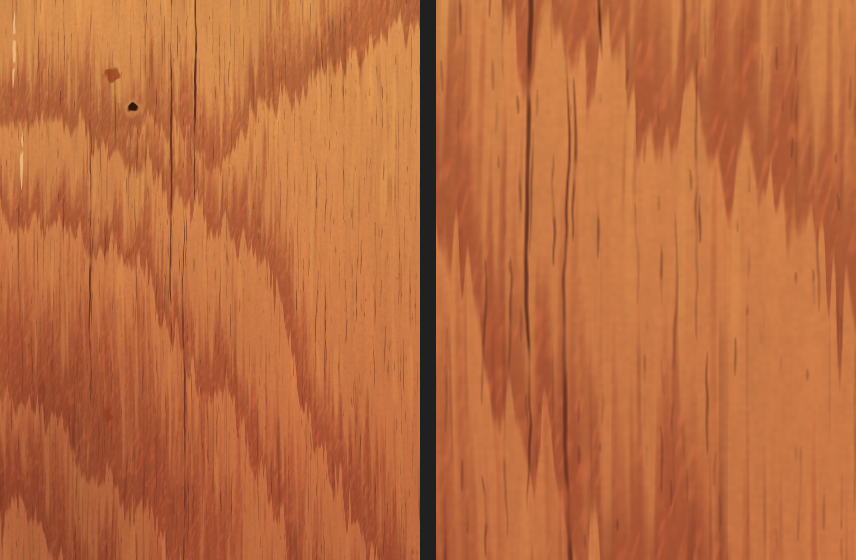
Left: the whole. Right: its middle third, enlarged.
A Shadertoy shader for this texture:

```glsl
// Weathered plywood face: russet growth bands sweep down across orange wood.
// Each band is a cubic curve with a ragged lower edge and a feathered top;
// vertical fibres, broken cracks, flecks and a few blemishes lie over it.

const vec3 WOOD_TOP = vec3(0.845, 0.560, 0.312);
const vec3 WOOD_BOTTOM = vec3(0.765, 0.428, 0.255);
const vec3 BAND_TINT = vec3(0.835, 0.715, 0.750);
const vec3 CRACK_COLOR = vec3(0.33, 0.15, 0.10);
const vec3 CHIP_COLOR = vec3(0.56, 0.22, 0.11);
const vec3 PAINT_COLOR = vec3(0.93, 0.74, 0.50);
const float EDGE_RAGGED = 0.050;
const float FIBRE_CONTRAST = 0.085;
const float HAIR_CONTRAST = 0.13;
const float GRAIN_CONTRAST = 0.065;

// Band curve: height at left, linear term, cubic term, thickness
const int BANDS = 5;
const vec4 CURVE[BANDS] = vec4[](
    vec4(0.76, 0.0, 0.45, 0.110), vec4(0.80, -0.30, -2.2, 0.066),
    vec4(0.60, -0.20, -3.2, 0.070), vec4(0.28, -0.60, -4.0, 0.165),
    vec4(0.09, -0.90, -4.0, 0.090));
// Bump on the curve: centre, height, width
const vec3 BUMP[BANDS] = vec3[](
    vec3(0.38, -0.10, 0.055), vec3(0.48, 0.14, 0.045),
    vec3(0.355, -0.10, 0.045), vec3(0.10, 0.01, 0.040),
    vec3(0.05, 0.01, 0.030));

float hash(vec2 p) {
    vec3 q = fract(vec3(p.xyx) * 0.1031);
    q += dot(q, q.yzx + 33.33);
    return fract((q.x + q.y) * q.z);
}

float noise(vec2 p) {
    vec2 i = floor(p), f = fract(p);
    f = f * f * (3.0 - 2.0 * f);
    return mix(mix(hash(i), hash(i + vec2(1, 0)), f.x),
               mix(hash(i + vec2(0, 1)), hash(i + vec2(1, 1)), f.x), f.y);
}

// Tapered, wandering vertical stroke with a soft edge
float stroke(vec2 p, vec2 centre, float halfLength, float width) {
    vec2 d = p - centre;
    d.x += 0.005 * (noise(vec2(p.y * 12.0, centre.x * 91.0)) - 0.5)
         + 0.0015 * (noise(vec2(p.y * 70.0, centre.x * 57.0)) - 0.5);
    float taper = sqrt(max(0.0, 1.0 - abs(d.y) / halfLength));
    float soft = max(1.0 / iResolution.y, 0.0015);
    return clamp((width * taper - abs(d.x)) / soft + 0.5, 0.0, 1.0)
         * smoothstep(0.0, 0.35, taper);
}

// Long split that opens and closes along its length
float split(vec2 p, vec2 centre, float halfLength, float width) {
    float open = noise(vec2(p.y * 16.0, centre.x * 133.0)) * 0.65
               + noise(vec2(p.y * 60.0, centre.x * 211.0)) * 0.35;
    return stroke(p, centre, halfLength, width * (0.5 + open))
         * (0.25 + 0.75 * smoothstep(0.25, 0.6, open));
}

// Short strokes scattered over a jittered grid
float scatteredStrokes(vec2 p, vec2 cell, float share, float width, float seed) {
    float column = floor(p.x / cell.x);
    float shift = hash(vec2(column, seed)) * cell.y;
    vec2 id = vec2(column, floor((p.y + shift) / cell.y));
    float present = step(hash(id + seed), share);
    float size = hash(id + seed + 17.0);
    vec2 centre = (id + 0.5) * cell - vec2(0.0, shift);
    centre.x += (hash(id + seed + 31.0) - 0.5) * cell.x * 0.5;
    float broken = 0.35 + 0.65 * smoothstep(0.25, 0.6, noise(vec2(p.y * 55.0, column + seed)));
    return present * broken * (0.35 + 0.65 * hash(id + seed + 47.0))
         * stroke(p, centre, cell.y * mix(0.12, 0.48, size), width);
}

float growthBands(vec2 p, float fibre) {
    float ragged = noise(vec2(p.x * 30.0, p.y * 2.0))
                 + 0.8 * noise(vec2(p.x * 110.0, p.y * 5.0))
                 + 0.7 * noise(vec2(p.x * 290.0, p.y * 12.0)) - 1.25;
    float mask = 0.0;
    for (int i = 0; i < BANDS; i++) {
        vec4 c = CURVE[i];
        float b = (p.x - BUMP[i].x) / BUMP[i].z;
        float edge = c.x + c.y * p.x + c.z * p.x * p.x * p.x
                   + BUMP[i].y * exp(-b * b);
        float slope = abs(c.y + 3.0 * c.z * p.x * p.x);
        float above = p.y - edge - EDGE_RAGGED * (1.0 + 0.5 * slope) * ragged;
        float thickness = c.w * (1.0 + 0.6 * slope) * (0.1 + 2.0 * fibre);
        float band = smoothstep(-0.006, 0.014, above)
                   * (1.0 - smoothstep(0.2, 1.25, above / thickness));
        mask = max(mask, band);
    }
    return mask;
}

void mainImage(out vec4 fragColor, in vec2 fragCoord) {
    vec2 p = fragCoord / iResolution.y;
    vec2 g = p + vec2(0.008 * (noise(p * vec2(5.0, 4.0)) - 0.5), 0.0);
    float fibre = 0.5 * noise(g * vec2(105.0, 5.0)) + 0.5 * noise(g * vec2(270.0, 11.0));

    // Wood, lit from above, with broad patches
    vec3 color = mix(WOOD_BOTTOM, WOOD_TOP, smoothstep(0.1, 1.0, p.y + 0.12 * (p.x - 0.37)));
    color *= 0.965 + 0.07 * noise(p * vec2(9.0, 4.0) + 5.0);
    color *= 1.0 - 0.12 * (1.0 - smoothstep(0.0, 0.55, length(p)));

    // Bands with fine slanted scuffs
    float band = growthBands(g, fibre);
    color *= mix(vec3(1.0), BAND_TINT, band * (0.75 + 0.5 * fibre));
    float scuff = noise(vec2(p.x * 330.0 - p.y * 90.0, p.y * 75.0 + p.x * 30.0));
    color *= 1.0 + 0.11 * band * (smoothstep(0.45, 1.0, scuff) - 0.2);

    // Fibres, dark and golden hairs, fine grain
    color *= 1.0 + FIBRE_CONTRAST * (fibre - 0.5);
    float hair = smoothstep(0.66, 0.95, noise(g * vec2(310.0, 9.0) + 70.0));
    hair *= smoothstep(0.3, 0.7, noise(g * vec2(40.0, 14.0)));
    color *= 1.0 - HAIR_CONTRAST * hair * vec3(0.8, 1.0, 1.0);
    float grain = 0.5 * noise(p * vec2(420.0, 170.0)) + 0.5 * noise(p * vec2(250.0, 380.0));
    color *= 1.0 + GRAIN_CONTRAST * (grain - 0.5);
    float golden = smoothstep(0.72, 0.9, noise(g * vec2(95.0, 6.0) + 40.0));
    color = mix(color, color * vec3(1.05, 1.11, 1.07), golden * 0.6);

    // Cracks: fine pores, short splits, then the long splits
    float crack = 0.42 * scatteredStrokes(p, vec2(0.009, 0.026), 0.20, 0.0008, 3.0);
    crack = max(crack, 0.62 * scatteredStrokes(p, vec2(0.013, 0.11), 0.42, 0.0008, 11.0));
    crack = max(crack, 0.62 * scatteredStrokes(p, vec2(0.025, 0.22), 0.48, 0.0009, 23.0));
    crack = max(crack, 0.80 * split(p, vec2(0.162, 0.53), 0.27, 0.0015));
    crack = max(crack, 0.80 * split(p, vec2(0.305, 0.74), 0.38, 0.0015));
    crack = max(crack, 0.90 * split(p, vec2(0.349, 0.85), 0.22, 0.0018));
    crack = max(crack, 0.75 * split(p, vec2(0.328, 0.27), 0.36, 0.0014));
    color = mix(color, CRACK_COLOR, crack);

    // Blemishes: pale paint, russet chips and a nail hole
    float flake = smoothstep(0.2, 0.45, noise(p * vec2(160.0, 60.0)));
    float paint = max(stroke(p, vec2(0.025, 0.91), 0.07, 0.003),
                      stroke(p, vec2(0.038, 0.715), 0.055, 0.003));
    color = mix(color, PAINT_COLOR, 0.85 * paint * flake);
    float rough = 0.009 * (noise(p * 110.0) - 0.5);
    float chip = min(length(p - vec2(0.200, 0.866)) - 0.013,
                     length((p - vec2(0.193, 0.260)) * vec2(1.0, 0.5)) - 0.007);
    color = mix(color, CHIP_COLOR, 0.7 * (1.0 - smoothstep(-0.003, 0.003, chip + rough)));
    float hole = length(p - vec2(0.238, 0.809)) + rough;
    color = mix(color, WOOD_TOP, 0.5 * (1.0 - smoothstep(0.010, 0.020, hole)));
    color = mix(color, CRACK_COLOR * 0.6, 1.0 - smoothstep(0.005, 0.010, hole));

    fragColor = vec4(color, 1.0);
}
```
